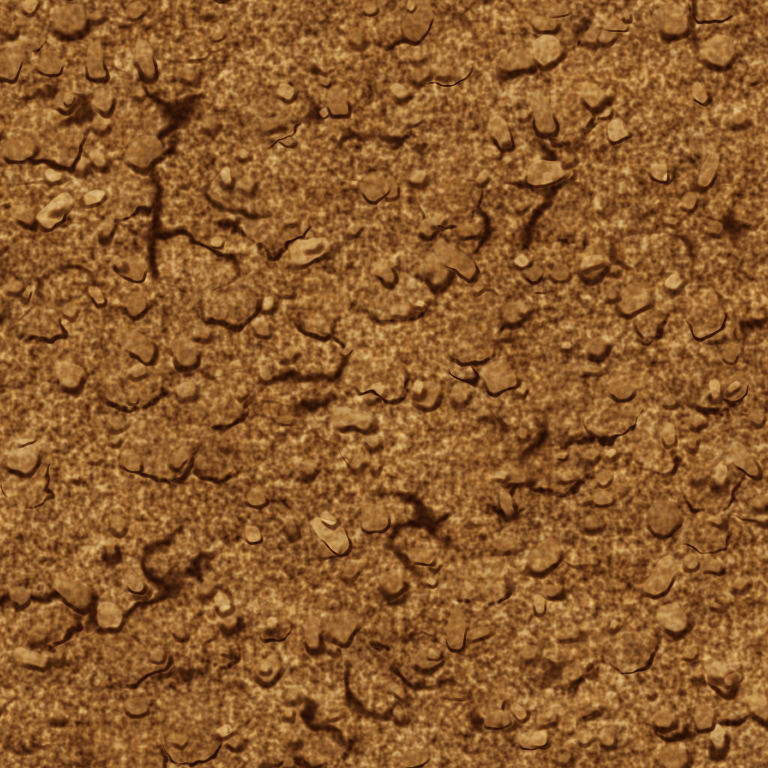
This texture is drawn by a WebGL 1 fragment shader. Its source:

```glsl
precision highp float;
// Dry brown soil: gritty earth with half-buried clods, pale chips and dark crevices.
uniform vec2 u_resolution;

#define BASE_TONE 0.575
#define GRAIN 0.32
#define RELIEF 0.46
#define CLOD_FREQ 9.0
#define PEBBLE_FREQ 19.0
#define CRUMB_FREQ 36.0
#define CREVICE_FREQ 11.0
#define SHADOW_WIDTH 0.0075
#define SHADOW_DEPTH 0.88
#define LIGHT vec2(-0.28, 0.96)

vec2 hash2(vec2 p) {
  vec3 q = fract(p.xyx * vec3(0.1031, 0.1030, 0.0973));
  q += dot(q, q.yzx + 33.33);
  return fract((q.xx + q.yz) * q.zy);
}

float cornerSlope(vec2 cell, vec2 offset) {
  float angle = 6.2832 * hash2(cell).x;
  return dot(vec2(cos(angle), sin(angle)), offset);
}

// Gradient noise, roughly -0.7 to 0.7
float noise(vec2 p) {
  vec2 i = floor(p), f = p - i;
  vec2 u = f * f * f * (f * (f * 6.0 - 15.0) + 10.0);
  vec2 e = vec2(1.0, 0.0);
  return mix(
    mix(cornerSlope(i, f), cornerSlope(i + e, f - e), u.x),
    mix(cornerSlope(i + e.yx, f - e.yx), cornerSlope(i + 1.0, f - 1.0), u.x), u.y);
}

float height(vec2 p) {
  return noise(p * 12.0) + 0.6 * noise(p * 25.0 + 4.7) + 0.4 * noise(p * 52.0 + 9.1);
}

// Scattered blocky stones: x cover, y facing to the light, z shadow, w paleness
vec4 stones(vec2 p, float freq, float density) {
  vec4 result = vec4(0.0);
  vec2 cell = floor(p * freq);
  for (int j = -1; j <= 1; j++) {
    for (int i = -1; i <= 1; i++) {
      vec2 id = cell + vec2(float(i), float(j));
      vec2 place = hash2(id + freq * 3.0);
      vec2 kind = hash2(id + freq * 5.0 + 17.0);
      vec2 form = hash2(id + freq * 7.0 + 41.0);
      if (kind.x > density) continue;
      vec2 d = p * freq - id - 0.2 - 0.6 * place;
      float angle = 3.1416 * form.x;
      float c = cos(angle), s = sin(angle);
      float stretch = 1.0 + 0.5 * form.y * form.y;
      vec2 q = abs(vec2(c * d.x + s * d.y, c * d.y - s * d.x) * vec2(1.0 / stretch, stretch));
      float radius = mix(0.18, 0.4, kind.y);
      float edge = (pow(dot(q * q, q) + 1e-6, 0.3333) - radius) / freq;
      float inside = smoothstep(0.002, -0.002, edge);
      float underside = smoothstep(-0.1, 0.8, dot(d, -LIGHT) / (length(d) + 0.001));
      float width = SHADOW_WIDTH * (0.35 + 0.75 * place.x);
      float rim = underside * smoothstep(width, 0.2 * width, abs(edge - 0.35 * width));
      result.z = max(result.z * (1.0 - inside), rim);
      result.y = mix(result.y, dot(d, LIGHT) / radius, inside);
      result.w = mix(result.w, pow(place.y, 5.0), inside);
      result.x = max(result.x, inside);
    }
  }
  return result;
}

float ramp(float a, float b, float x) { return clamp((x - a) / (b - a), 0.0, 1.0); }

vec3 soilColor(float tone) {
  vec3 c = mix(vec3(0.10, 0.03, 0.01), vec3(0.16, 0.06, 0.02), ramp(0.08, 0.16, tone));
  c = mix(c, vec3(0.29, 0.14, 0.05), ramp(0.16, 0.29, tone));
  c = mix(c, vec3(0.44, 0.25, 0.11), ramp(0.29, 0.44, tone));
  c = mix(c, vec3(0.55, 0.35, 0.16), ramp(0.44, 0.55, tone));
  c = mix(c, vec3(0.65, 0.44, 0.22), ramp(0.55, 0.65, tone));
  c = mix(c, vec3(0.75, 0.57, 0.32), ramp(0.65, 0.75, tone));
  return mix(c, vec3(0.89, 0.75, 0.50), ramp(0.75, 0.95, tone));
}

void main() {
  vec2 p = gl_FragCoord.xy / u_resolution.y;
  vec2 warp = vec2(noise(p * 27.0), noise(p * 27.0 + 31.0)) * 0.016
            + vec2(noise(p * 75.0 + 5.0), noise(p * 75.0 + 53.0)) * 0.005;
  vec2 ragged = p + warp;

  // Grit and lit relief
  float grain = noise(p * 128.0) + 0.65 * noise(p * 71.0 + 3.3) + 0.5 * noise(p * 215.0 + 8.8);
  float relief = height(ragged) - height(ragged + LIGHT * 0.006);
  float broad = 0.1 * noise(p * 5.0 + 2.0);

  // Clods, pebbles and crumbs
  vec4 clod = stones(ragged, CLOD_FREQ, 0.65);
  vec4 pebble = stones(p + 0.55 * warp, PEBBLE_FREQ, 0.3);
  vec4 crumb = stones(p + 0.35 * warp, CRUMB_FREQ, 0.13);
  float smoothness = max(0.2 * clod.x, 0.55 * max(pebble.x, crumb.x));
  float tone = BASE_TONE + broad + (GRAIN * grain + RELIEF * relief) * (1.0 - smoothness);
  tone += clod.x * (0.015 + 0.03 * clod.y);
  tone += pebble.x * (0.04 + 0.045 * pebble.y + 0.15 * pebble.w);
  tone += crumb.x * (0.05 + 0.04 * crumb.y + 0.2 * crumb.w);

  // Broken crevices, wider where the ground is loose
  float loose = smoothstep(-0.05, 0.45, noise(p * 6.5 + 19.0) + 0.35 * noise(p * 23.0 + 61.0));
  float crack = abs(noise(ragged * vec2(0.9, 1.25) * CREVICE_FREQ + 77.0));
  float crevice = loose * smoothstep(0.03 + 0.1 * loose, 0.01, crack);
  crevice *= 1.0 - 0.85 * max(pebble.x, crumb.x);

  // Shadows, broken up by the grit
  float broken = smoothstep(-0.45, 0.2, noise(p * 17.0 + 88.0) - 0.25 * grain);
  float shadow = max(clod.z * (1.0 - pebble.x) * broken, max(0.9 * pebble.z, 0.7 * crumb.z));
  shadow = max(shadow, crevice);
  tone = mix(tone, 0.13 + 0.06 * grain, SHADOW_DEPTH * shadow);

  // Slight drift between rusty and greyish grains
  float tint = noise(p * 95.0 + 14.0) + 0.5 * noise(p * 14.0 + 45.0);
  vec3 color = soilColor(tone) * (1.0 + tint * vec3(0.03, -0.015, -0.14));
  gl_FragColor = vec4(color, 1.0);
}
```
